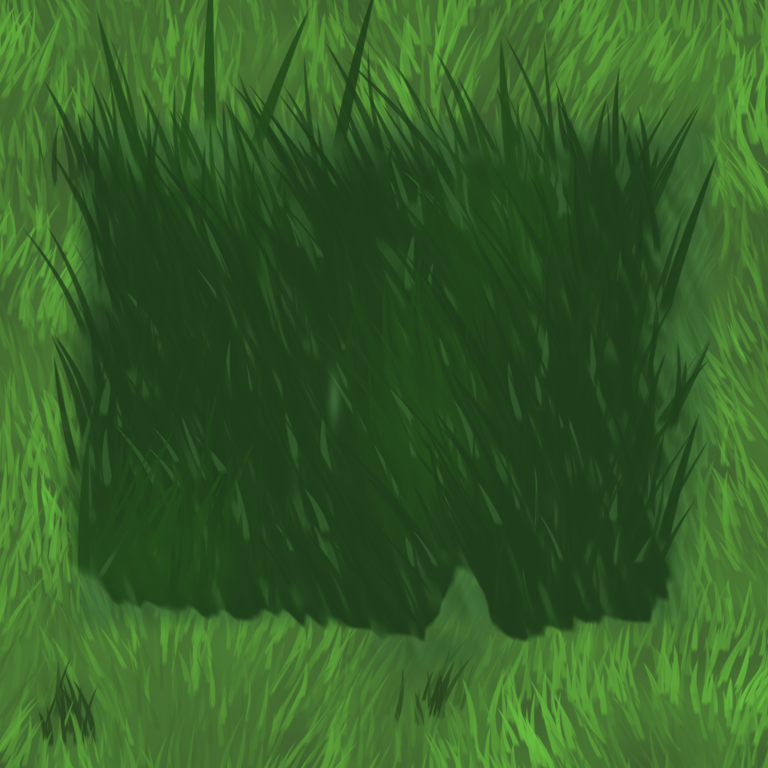
Give the GLSL for this texture, as a WebGL 2 fragment shader.

```glsl
#version 300 es
precision highp float;
uniform vec2 u_resolution;
out vec4 fragColor;

float hash(vec2 p) {
  vec3 q = fract(vec3(p.xyx) * 0.1031);
  q += dot(q, q.yzx + 33.33);
  return fract((q.x + q.y) * q.z);
}
float noise(vec2 p) {
  vec2 i = floor(p), f = fract(p);
  f = f * f * (3.0 - 2.0 * f);
  return mix(mix(hash(i), hash(i + vec2(1, 0)), f.x),
             mix(hash(i + vec2(0, 1)), hash(i + vec2(1, 1)), f.x), f.y);
}
float bump(vec2 p, float x, float y, float rx, float ry) {
  vec2 d = (p - vec2(x, y)) / vec2(rx, ry);
  return exp(-dot(d, d));
}
float box(vec2 p, vec2 center, vec2 halfSize) {
  vec2 d = abs(p - center) - halfSize;
  return length(max(d, 0.0)) + min(max(d.x, d.y), 0.0);
}

// Tapered blade rising from its root, with a curved spine
float blade(vec2 p, vec2 root, float len, float lean, float bend, float width) {
  vec2 d = p - root;
  float t = d.y / len;
  if (t < 0.0 || t > 1.0) return 0.0;
  float w = width * (1.0 - t * t), soft = 0.0007 + 0.5 / u_resolution.y;
  float side = abs(d.x - len * (lean * t + bend * t * t));
  return smoothstep(w + soft, w - soft, side) * smoothstep(0.0, 0.15, t) * smoothstep(1.0, 0.85, t);
}

// Signed distance to the dark thicket, notched at its lower edge
float thicket(vec2 p) {
  float d = box(p, vec2(0.49, 0.485), vec2(0.335, 0.265)) - 0.045;
  d += 0.045 * (noise(p * 11.0) - 0.5) + 0.022 * (noise(vec2(p.x * 75.0 + p.y * 40.0, p.y * 30.0)) - 0.5);
  d += 0.035 * smoothstep(0.4, 0.15, p.x) * smoothstep(0.3, 0.2, p.y);
  return d + 0.12 * bump(p, 0.605, 0.2, 0.03, 0.09);
}

float vividness(vec2 p) {
  return bump(p, 0.06, 0.65, 0.05, 0.06) + bump(p, 0.96, 0.88, 0.05, 0.06) + bump(p, 0.70, 0.04, 0.05, 0.05)
       + bump(p, 0.07, 0.35, 0.03, 0.05) + bump(p, 0.96, 0.11, 0.04, 0.07) + bump(p, 0.98, 0.54, 0.03, 0.06)
       + 0.7 * bump(p, 0.55, 0.90, 0.05, 0.06) + 0.6 * bump(p, 0.05, 0.95, 0.06, 0.05);
}
float tuftShade(vec2 p) {
  return bump(p, 0.095, 0.755, 0.045, 0.03) + bump(p, 0.09, 0.045, 0.055, 0.03)
       + 0.8 * bump(p, 0.55, 0.065, 0.06, 0.035);
}

vec3 meadow(vec2 p) {
  vec3 color = mix(vec3(0.24, 0.37, 0.18), vec3(0.29, 0.48, 0.20), noise(p * 13.0));
  vec2 cell = floor(p * 30.0);
  for (int row = 0; row < 4; row++)
  for (int col = -3; col <= 3; col++)
  for (int k = 0; k < 4; k++) {
    vec2 id = cell + vec2(col, -row), seed = id + 71.0 * float(k + 1);
    vec2 root = (id + vec2(hash(seed), hash(seed + 9.3))) / 30.0;
    float r = hash(seed + 17.7), len = 0.04 + 0.05 * r;
    if (p.y < root.y || p.y > root.y + len) continue;
    float lean = 1.3 * (noise(root * 8.0 + 5.0) - 0.5) + 0.4 * (r - 0.5);
    float a = blade(p, root, len, lean, 0.5 * hash(seed + 4.1) - 0.25, 0.0024 + 0.0025 * hash(seed + 5.5));
    if (a <= 0.0) continue;
    float clump = noise(root * 12.0 + 20.0), tone = hash(seed + 23.1);
    vec3 tint = mix(vec3(0.25, 0.41, 0.18), vec3(0.36, 0.64, 0.22), smoothstep(0.2, 0.85, 0.6 * clump + 0.5 * tone));
    tint = mix(tint, vec3(0.41, 0.76, 0.25), min(vividness(root + vec2(0, 0.03)), 1.0) * (0.45 + 0.55 * tone));
    float shade = smoothstep(0.2, 0.6, tuftShade(root) * (0.5 + 0.7 * tone));
    tint = mix(tint, vec3(0.16, 0.27, 0.12), shade);
    color = mix(color, tint, a * mix(0.5, 0.9, max(clump, shade)));
  }
  return color;
}

// Warmer green regions inside the thicket
vec3 darkGreen(vec2 p, float r) {
  float warm = bump(p, 0.27, 0.78, 0.13, 0.09) + bump(p, 0.66, 0.70, 0.09, 0.12)
             + bump(p, 0.55, 0.43, 0.08, 0.12) + bump(p, 0.20, 0.27, 0.13, 0.08);
  return mix(vec3(0.12, 0.235, 0.105), vec3(0.14, 0.31, 0.105), clamp(0.8 * warm + 0.5 * (r - 0.4), 0.0, 1.0));
}

vec3 darkBlades(vec2 p, vec3 color) {
  vec2 cell = floor(p * 22.0);
  for (int row = 0; row < 6; row++)
  for (int col = -4; col <= 4; col++)
  for (int k = 0; k < 3; k++) {
    vec2 id = cell + vec2(col, -row), seed = id + 37.0 * float(k + 3);
    vec2 root = (id + vec2(hash(seed), hash(seed + 6.1))) / 22.0;
    float r = hash(seed + 13.9), pale = step(0.86, hash(seed + 21.3));
    float len = (0.08 + 0.11 * hash(seed + 2.7)) * (1.0 - 0.5 * pale);
    if (p.y < root.y || p.y > root.y + len || thicket(root) > 0.0) continue;
    float lean = -0.35 + 0.65 * smoothstep(0.6, 0.9, root.x) + 0.6 * (r - 0.5) + 0.3 * smoothstep(0.3, 0.12, root.x);
    lean += 0.5 * smoothstep(0.4, 0.25, root.y) * smoothstep(0.45, 0.25, root.x);
    float a = blade(p, root, len, lean, 0.5 * hash(seed + 8.8) - 0.3, 0.0025 + 0.004 * hash(seed + 3.3));
    vec3 tint = mix(darkGreen(root, r), vec3(0.23, 0.41, 0.20), 0.75 * pale);
    color = mix(color, tint, 0.8 * a);
  }
  return color;
}

void main() {
  vec2 p = gl_FragCoord.xy / u_resolution;
  float streak = noise(vec2(p.x * 80.0 + p.y * 28.0, p.y * 18.0));
  // Cool haze around the thicket
  float haze = smoothstep(0.02, -0.02, box(p, vec2(0.515, 0.515), vec2(0.41, 0.325)));
  haze *= 1.0 - 0.7 * smoothstep(0.42, 0.3, p.y) * smoothstep(0.86, 0.92, p.x);
  haze = max(haze, bump(p, 0.57, 0.155, 0.08, 0.025));
  vec3 color = mix(meadow(p), mix(vec3(0.19, 0.35, 0.16), vec3(0.26, 0.45, 0.24), streak), 0.75 * haze);

  // Thicket body, crisp below and frayed above
  float fray = mix(0.006, 0.04, smoothstep(0.2, 0.35, p.y));
  float body = smoothstep(fray, -fray, thicket(p));
  color = mix(color, darkGreen(p, streak), body * mix(0.97, 0.65, smoothstep(0.6, 0.95, streak)));
  color = darkBlades(p, color);
  color = mix(color, vec3(0.26, 0.45, 0.24), 0.8 * bump(p, 0.435, 0.48, 0.007, 0.03));

  // Long stray blades: root x, root y, length, lean
  vec4 strays[10] = vec4[10](
    vec4(0.275, 0.82, 0.24, -0.05), vec4(0.33, 0.80, 0.20, 0.33), vec4(0.44, 0.80, 0.23, 0.17),
    vec4(0.86, 0.58, 0.23, 0.28), vec4(0.86, 0.28, 0.19, 0.22), vec4(0.74, 0.24, 0.20, 0.33),
    vec4(0.11, 0.24, 0.21, -0.03), vec4(0.19, 0.77, 0.23, -0.35), vec4(0.67, 0.76, 0.20, -0.15),
    vec4(0.79, 0.64, 0.15, 0.28));
  for (int i = 0; i < 10; i++) {
    vec4 s = strays[i];
    color = mix(color, darkGreen(s.xy, 0.6), 0.9 * blade(p, s.xy, s.z, s.w, 0.06, 0.008));
  }
  fragColor = vec4(color, 1.0);
}
```
